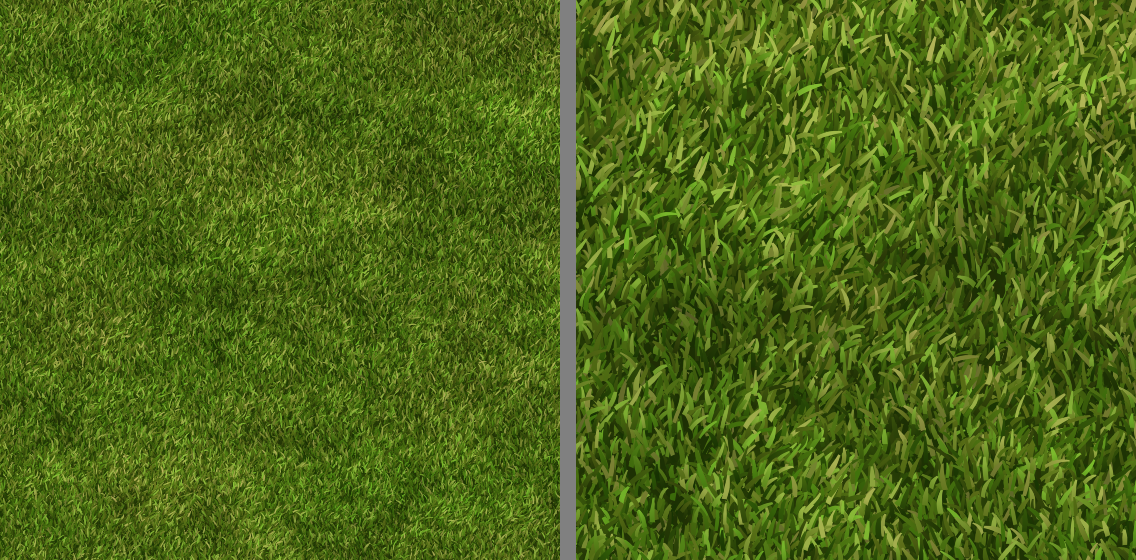
Left, the full canvas; right, a detail of the centre.
Write a Shadertoy shader that draws this texture.

```glsl
// A mown lawn seen from above: eight layers of short, tapered grass blades
// scattered on jittered grids, drawn from dark undergrowth up to lit tips.
// Broad gradient noise varies the lean, brightness and hue in soft patches.

vec4 hash4(vec3 cell) {
    vec4 h = fract(cell.xyzx * vec4(0.1031, 0.1030, 0.0973, 0.1099));
    h += dot(h, h.wzxy + 33.33);
    return fract((h.xxyz + h.yzzw) * h.zywx);
}

vec2 gradientAt(vec2 corner) {
    float angle = 6.2832 * hash4(vec3(corner, 71.0)).x;
    return vec2(cos(angle), sin(angle));
}

float gradientNoise(vec2 p) {
    vec2 i = floor(p), f = fract(p);
    vec2 u = f * f * f * (f * (f * 6.0 - 15.0) + 10.0);
    vec2 e = vec2(0.0, 1.0);
    float low = mix(dot(gradientAt(i), f), dot(gradientAt(i + e.yx), f - e.yx), u.x);
    float high = mix(dot(gradientAt(i + e), f - e), dot(gradientAt(i + 1.0), f - 1.0), u.x);
    return 1.5 * mix(low, high, u.y);
}

// Green ramp from deep shade (0) through mid green to sunlit blade (1)
vec3 grassColor(float tone, float warmth) {
    float t = 2.0 * clamp(tone, 0.0, 1.0);
    float lit = max(t - 1.0, 0.0);
    vec3 color = mix(vec3(0.12, 0.20, 0.015), vec3(0.31, 0.43, 0.07), min(t, 1.0));
    color += vec3(0.26, 0.26, 0.18) * lit * lit;
    return color * (1.0 + warmth * vec3(0.22, -0.03, 0.40));
}

// Coverage of a curved blade; along runs from -1 at the root to 1 at the tip
float bladeMask(vec2 q, float halfLength, float halfWidth, float bend, float pixel, out float along) {
    along = clamp(q.y / halfLength, -1.0, 1.0);
    float side = abs(q.x - bend * along * along);
    float taper = halfWidth * (1.0 - 0.55 * max(along, 0.0));
    float edge = max(side - taper, abs(q.y) - halfLength);
    return 1.0 - smoothstep(-0.6 * pixel, 0.6 * pixel, edge);
}

void mainImage(out vec4 fragColor, in vec2 fragCoord) {
    vec2 uv = fragCoord / iResolution.y;

    // Patches: wide mowing bands, clumps and small tufts
    float bands = gradientNoise(uv * vec2(2.5, 6.0) + 3.7);
    float clumps = gradientNoise(uv * vec2(11.0, 15.0) + 19.3);
    float tufts = gradientNoise(uv * vec2(34.0, 38.0) + 41.1);
    float patchWarmth = gradientNoise(uv * vec2(4.0, 5.0) + 57.9);
    float patchTone = 0.07 * bands + 0.08 * clumps + 0.12 * tufts;

    vec3 color = grassColor(0.08 + patchTone, 0.0);

    for (int layer = 0; layer < 8; layer++) {
        float depth = float(layer) / 7.0;
        float density = 92.0 + 2.0 * float(layer);
        float pixel = density / iResolution.y;
        vec2 p = uv * density + 17.37 * float(layer);
        vec2 home = floor(p);

        // Upper rows first, so nearer blades overlap them
        for (int y = 1; y >= -1; y--) {
            for (int x = -1; x <= 1; x++) {
                vec2 cell = home + vec2(x, y);
                vec4 place = hash4(vec3(cell, float(layer) + 1.0));
                vec4 look = hash4(vec3(cell, float(layer) + 31.0));

                float lean = 0.2 + 1.25 * (place.z + place.w - 1.0) + 0.5 * clumps;
                vec2 up = vec2(sin(lean), cos(lean));
                vec2 q = p - cell - place.xy;
                q = vec2(q.x * up.y - q.y * up.x, dot(q, up));

                float along;
                float mask = bladeMask(q, mix(0.38, 0.85, look.x), mix(0.10, 0.17, look.y),
                                       0.25 * (place.z - 0.5), pixel, along);

                float tone = look.z + 0.35 * (depth - 0.72) + 0.08 * along + patchTone;
                float warmth = 1.5 * (look.w - 0.5) + 0.45 * patchWarmth;
                vec3 blade = grassColor(tone, warmth);

                // Occasional dry straw
                float dry = step(0.95, fract(look.w * 7.0 + look.x));
                blade = mix(blade, vec3(0.60, 0.58, 0.29), 0.55 * dry);
                color = mix(color, blade, mask);
            }
        }
    }

    color *= 1.0 + 0.10 * bands + 0.08 * clumps;
    fragColor = vec4(clamp(color, 0.0, 1.0), 1.0);
}
```
